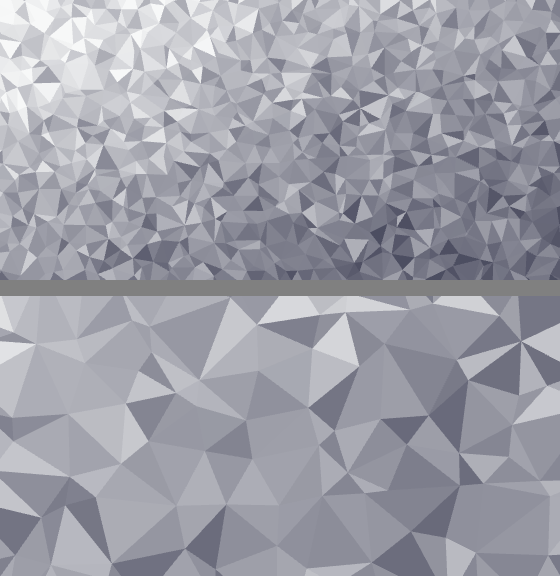
Top: the whole. Bottom: its middle third, enlarged.
Give the GLSL for this background, as a Shadertoy shader.

```glsl
// Low-poly backdrop: a Delaunay mesh of jittered grid sites with flat grey-violet facets.
// Each sample finds its own triangle by pivoting a large one until its circumcircle is empty.
// Facet tone is a diagonal light falloff at the centroid plus a random tilt per triangle.

const float ROWS = 18.0;    // mesh cells per canvas height
const float JITTER = 0.96;  // share of a cell that a site may roam
const int REACH = 2;        // neighbour cells searched on each side
const int SIDE = 2 * REACH + 1;
const int SITES = SIDE * SIDE;
const int MAX_PIVOTS = 20;
const int SAMPLES = 4;

float cross2(vec2 a, vec2 b) { return a.x * b.y - a.y * b.x; }

// Integer hash of a cell to three values in 0..1
vec3 hash3(ivec2 cell) {
    uvec3 v = uvec3(cell.x + 4096, cell.y + 4096, 77);
    v = v * 1664525u + 1013904223u;
    v.x += v.y * v.z; v.y += v.z * v.x; v.z += v.x * v.y;
    v ^= v >> 16u;
    v.x += v.y * v.z; v.y += v.z * v.x; v.z += v.x * v.y;
    return vec3(v >> 8u) / 16777216.0;
}

// Site of a cell: xy position in cell units, z random key
vec3 siteOf(ivec2 cell) {
    vec3 h = hash3(cell);
    return vec3(vec2(cell) + 0.5 + JITTER * (h.xy - 0.5), h.z);
}

// Slope of the plane through the corners lifted onto the paraboloid z = |x|^2
vec2 liftedSlope(vec2 a, vec2 b, vec2 c) {
    vec2 u = b - a, v = c - a;
    float du = dot(b, b) - dot(a, a), dv = dot(c, c) - dot(a, a);
    return vec2(du * v.y - dv * u.y, dv * u.x - du * v.x) / cross2(u, v);
}

// Delaunay triangle around p: xy centroid, z random key
vec3 facetAt(vec2 p, vec3 sites[SITES]) {
    // Corners are relative to p and stay counter-clockwise around it
    vec3 a = vec3(-30.0, -20.0, 0.0);
    vec3 b = vec3(30.0, -20.0, 0.0);
    vec3 c = vec3(0.0, 40.0, 0.0);

    for (int n = 0; n < MAX_PIVOTS; n++) {
        vec2 slope = liftedSlope(a.xy, b.xy, c.xy);
        float base = dot(a.xy, a.xy) - dot(slope, a.xy);
        float deepest = -1e-4;
        vec3 s = vec3(0.0);
        bool found = false;

        // Site lying deepest inside the circumcircle
        for (int i = 0; i < SITES; i++) {
            vec2 d = sites[i].xy - p;
            float depth = dot(d, d) - dot(slope, d) - base;
            if (depth < deepest) {
                deepest = depth;
                s = vec3(d, sites[i].z);
                found = true;
            }
        }
        if (!found) break;

        // Swap out the corner that keeps p enclosed
        float sa = cross2(a.xy, s.xy);
        float sb = cross2(b.xy, s.xy);
        float sc = cross2(c.xy, s.xy);
        if (sb <= 0.0 && sc >= 0.0) a = s;
        else if (sa >= 0.0 && sc <= 0.0) b = s;
        else c = s;
    }
    return vec3(p + (a.xy + b.xy + c.xy) / 3.0, fract(a.z + b.z + c.z));
}

// Broad light: diagonal ramp with a soft glow at the upper left
float lightAt(vec2 uv) {
    vec2 toGlow = uv - vec2(0.08, 0.90);
    float ramp = 0.615 + dot(uv - 0.5, vec2(-0.22, 0.25));
    return ramp + 0.10 * exp(-8.0 * dot(toGlow, toGlow));
}

// Random facet shade: mostly mild, now and then strong
float tiltShade(float key) {
    float t = 2.0 * key - 1.0;
    return t * (0.08 + 0.12 * t * t);
}

// Grey that turns violet as it darkens
vec3 greyViolet(float tone) {
    float t = clamp(tone, 0.30, 0.97);
    return vec3(t, t + 0.004, t + 0.115 * (1.0 - t));
}

void mainImage(out vec4 fragColor, in vec2 fragCoord) {
    float cellsPerPixel = ROWS / iResolution.y;
    vec2 canvas = iResolution.xy * cellsPerPixel;
    ivec2 home = ivec2(floor(fragCoord * cellsPerPixel));

    vec3 sites[SITES];
    for (int i = 0; i < SITES; i++)
        sites[i] = siteOf(home + ivec2(i % SIDE, i / SIDE) - REACH);

    // Rotated-grid samples smooth the facet edges
    vec3 sum = vec3(0.0);
    for (int k = 0; k < SAMPLES; k++) {
        vec2 offset = (vec2(k, (2 * k + 1) % 5) + 0.5) / float(SAMPLES) - 0.5;
        vec3 facet = facetAt((fragCoord + offset) * cellsPerPixel, sites);
        sum += greyViolet(lightAt(facet.xy / canvas) + tiltShade(facet.z));
    }
    fragColor = vec4(sum / float(SAMPLES), 1.0);
}
```
